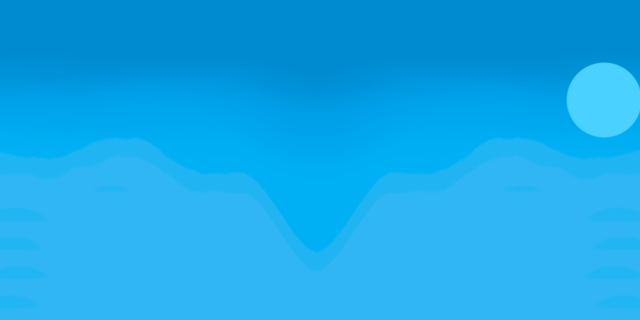
This background is drawn by a Shadertoy shader. Its source:

```glsl
// A blue sky over pale cloud banks that part in a central valley, with a
// bright disc at the right. The sky blends gradients by depth, the banks
// fold one height profile about the valley, and layered sines ruffle it.

// Soft coverage: 1 where the signed distance is negative.
float cover(float dist, float softness) {
    float w = softness + 1.0 / iResolution.y;
    return 1.0 - smoothstep(-w, w, dist);
}

// Layered sines that stand in for gentle noise.
float ripple(vec2 p) {
    float sum = 0.0, amp = 0.5;
    for (int i = 0; i < 4; i++) {
        sum += amp * sin(p.x + 1.7 * sin(p.y + float(i)));
        p = mat2(1.5, 1.1, -1.1, 1.5) * p + 2.3;
        amp *= 0.5;
    }
    return sum;
}

// Height of the cloud bank at a distance from the valley.
float bankHeight(float d) {
    float h = 0.21 + 0.25 * smoothstep(-0.01, 0.24, d);
    h += 0.11 * smoothstep(0.36, 0.58, d);
    h -= 0.065 * smoothstep(0.60, 0.86, d);
    return h + 0.02 * smoothstep(0.88, 1.0, d);
}

// Flat lens whose tips droop.
float lens(vec2 p, vec2 size) {
    p.y += 1.5 * p.x * p.x;
    return (length(p / size) - 1.0) * size.y;
}

// Sky: deep at the top, brighter below, held back along the valley.
vec3 skyColor(float y, float d, float noise) {
    float valley = exp(-22.0 * d * d);
    float depth = 1.0 - y - 0.05 * valley + 0.014 * noise;
    vec3 deep = vec3(0.0, 0.545, 0.815);
    vec3 azure = vec3(0.0, 0.63, 0.915);
    vec3 bright = vec3(0.0, 0.69, 0.955);
    vec3 color = mix(deep, azure, smoothstep(0.16, 0.33, depth));
    return mix(color, bright, smoothstep(0.27, 0.49, depth - 0.05 * valley));
}

void mainImage(out vec4 fragColor, in vec2 fragCoord) {
    vec2 p = fragCoord / iResolution.y;
    float d = abs(p.x - 0.99);
    float noise = ripple(vec2(d * 7.0, p.y * 16.0));
    vec3 color = skyColor(p.y, d, noise);

    // Cloud bank: a tinted rim above a pale body
    vec3 rim = vec3(0.125, 0.71, 0.95);
    vec3 body = vec3(0.19, 0.715, 0.96);
    float ruffle = ripple(vec2(d * 38.0, p.y * 12.0)) * smoothstep(0.1, 0.35, d);
    float top = bankHeight(d) + 0.007 * ruffle;
    float inner = top - 0.061 + 0.006 * sin(d * 43.0) * smoothstep(0.1, 0.3, d);
    color = mix(color, rim, cover(p.y - top, 0.004));
    color = mix(color, body, cover(p.y - inner, 0.004));

    // Stacked wisps at both sides, and a small one on each bank
    float wisps = lens(vec2(d - 0.645, p.y - 0.411), vec2(0.047, 0.010));
    for (int i = 0; i < 4; i++) {
        float k = float(i);
        vec2 center = vec2(0.945 + 0.015 * sin(k * 2.4), 0.330 - 0.091 * k);
        wisps = min(wisps, lens(vec2(d, p.y) - center, vec2(0.088, 0.021)));
    }
    color = mix(color, rim, 0.85 * cover(wisps + 0.002 * noise, 0.002));

    // Bright disc
    float disc = length(p - vec2(1.888, 0.6875)) - 0.117;
    color = mix(color, vec3(0.29, 0.82, 1.0), cover(disc, 0.0));

    fragColor = vec4(color, 1.0);
}
```
